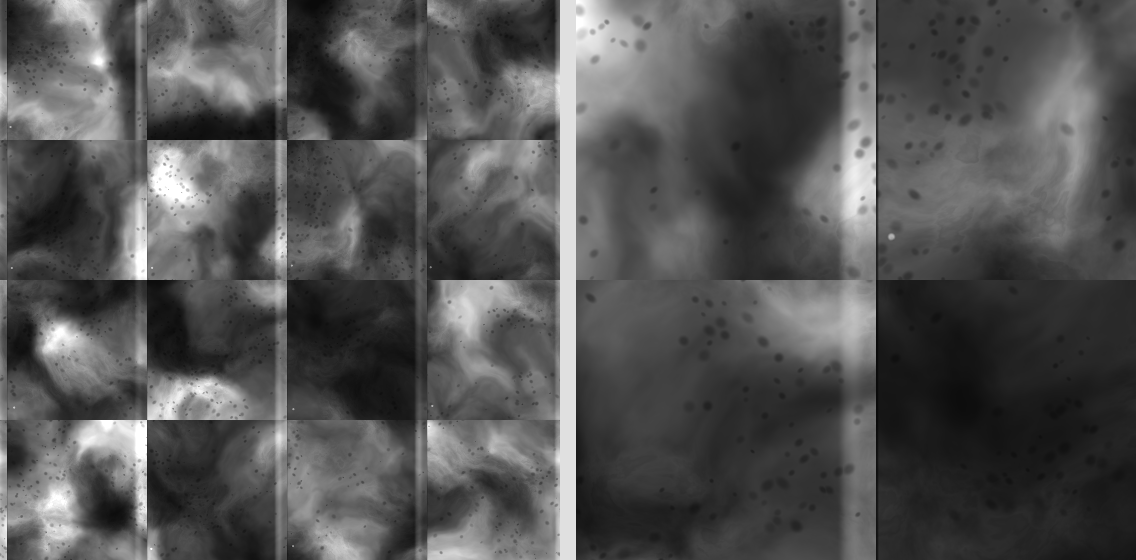
Left: the whole. Right: its middle third, enlarged.
Give the GLSL for this texture map, as a WebGL 2 fragment shader.

```glsl
#version 300 es
precision highp float;

#define TILES 4.0
#define SHIFT_X 0.0117
#define CLOUD_SCALE 2.1
#define WANDER 9.0
#define CONTRAST 0.62
#define MID_TONE 0.25
#define SPECK_GRID 24.0
#define SPECK_DEPTH 0.36
#define STRIP_START 0.92
#define STRIP_LIGHT 0.15
#define SEAM_WIDTH 0.0018

uniform vec2 u_resolution;
out vec4 fragColor;

float hash(vec2 p) {
    vec3 q = fract(p.xyx * 0.1031);
    q += dot(q, q.yzx + 33.33);
    return fract((q.x + q.y) * q.z);
}

vec2 hash2(vec2 p) {
    return vec2(hash(p), hash(p + vec2(47.0, 113.0)));
}

float noise(vec2 p) {
    vec2 i = floor(p), f = fract(p);
    vec2 w = f * f * f * (f * (f * 6.0 - 15.0) + 10.0);
    float low = mix(hash(i), hash(i + vec2(1, 0)), w.x);
    float high = mix(hash(i + vec2(0, 1)), hash(i + vec2(1, 1)), w.x);
    return mix(low, high, w.y);
}

// Layered noise centred on zero
float fbm(vec2 p, float gain) {
    const mat2 TURN = mat2(1.6, 1.2, -1.2, 1.6);
    float sum = 0.0, amp = 1.0;
    for (int k = 0; k < 5; k++) {
        sum += amp * (noise(p) - 0.5);
        p = TURN * p + 17.3;
        amp *= gain;
    }
    return sum;
}

// Small dark flecks, gathered in clusters
float specks(vec2 p) {
    vec2 g = p * SPECK_GRID, base = floor(g);
    float cover = 0.0;
    for (int y = -1; y <= 1; y++) {
        for (int x = -1; x <= 1; x++) {
            vec2 cell = base + vec2(x, y);
            float cluster = smoothstep(0.52, 0.8, noise(cell * 0.19 + 61.0));
            float present = step(hash(cell + 211.0), 0.05 + 0.6 * cluster);
            vec2 d = g - cell - hash2(cell + 19.0);
            d.x += d.y * (hash(cell + 83.0) - 0.5);
            float radius = mix(0.12, 0.42, hash(cell + 151.0));
            float spot = 1.0 - smoothstep(0.3 * radius, 1.3 * radius, length(d));
            cover = max(cover, present * spot * mix(0.4, 1.0, hash(cell + 307.0)));
        }
    }
    return cover;
}

// Smoky light and shade, sampled from one shared field
float clouds(vec2 p, float bias) {
    vec2 q = p * CLOUD_SCALE;
    vec2 warp = vec2(fbm(q + 31.0, 0.4), fbm(q + 73.0, 0.4));
    float level = fbm(q + 0.7 * warp, 0.4) * 4.2 + bias;
    float patchy = smoothstep(0.4, 0.75, noise(p * 3.1 + 11.0));
    float mottle = fbm(p * 15.0 + warp * 3.0, 0.55);
    level += mottle * mix(0.12, 0.5, patchy);
    level -= 0.3 * patchy * smoothstep(0.12, 0.4, mottle);
    return MID_TONE * exp(CONTRAST * level - 0.035 * level * level);
}

// Pale upright band beside the right edge of a tile
float strip(vec2 p, vec2 tile) {
    float band = smoothstep(STRIP_START - 0.012, STRIP_START + 0.012, p.x);
    float offset = (p.x - STRIP_START - 0.03) / 0.018;
    float core = exp(-offset * offset);
    float strength = mix(0.35, 1.1, hash(tile + 401.0));
    strength *= 0.6 + 0.8 * noise(vec2(tile.x * 7.0 + 3.0, p.y * 2.5 + tile.y * 9.0));
    return STRIP_LIGHT * strength * (band + 0.65 * core);
}

void main() {
    vec2 uv = gl_FragCoord.xy / u_resolution;
    vec2 grid = (uv - vec2(SHIFT_X, 0.0)) * TILES;
    vec2 tile = mod(floor(grid), TILES);
    vec2 local = fract(grid);

    // Each tile shows another crop of the field
    vec2 crop = local + hash2(tile + 5.0) * WANDER / CLOUD_SCALE;
    float bias = (hash(tile + 29.0) - 0.5) * 0.9;
    float tone = clouds(crop, bias);
    tone += strip(local, tile);
    tone *= 1.0 - SPECK_DEPTH * specks(crop);

    // Rare bright dust near the lower left corner
    vec2 dust = vec2(0.04, 0.09) + 0.03 * (hash2(tile + 67.0) - 0.5);
    float dusty = step(0.6, hash(tile + 97.0));
    tone += 0.35 * dusty * (1.0 - smoothstep(0.004, 0.011, length(local - dust)));

    // Fine dark upright seam
    float seam = 1.0 - smoothstep(0.4 * SEAM_WIDTH, 1.2 * SEAM_WIDTH, local.x / TILES);
    tone *= 1.0 - 0.6 * seam;

    fragColor = vec4(vec3(clamp(tone, 0.04, 1.0)), 1.0);
}
```
